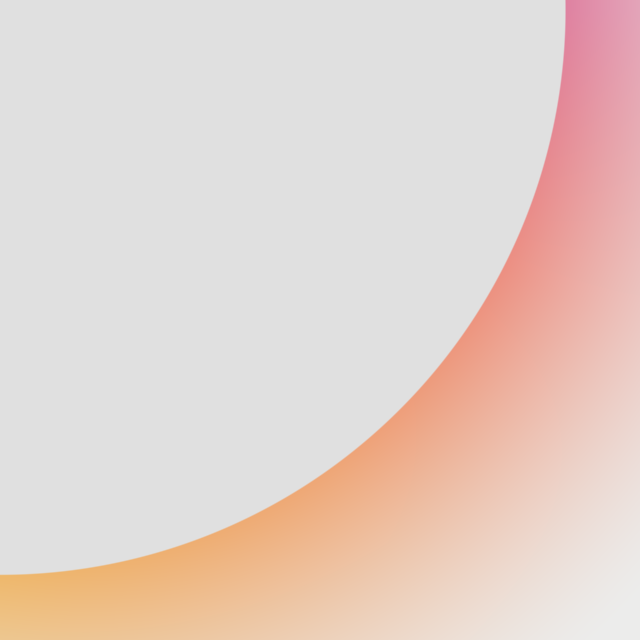
A Shadertoy shader for this background:

```glsl
// A large flat grey disc near the upper left corner, over a warm halo.
// The halo runs from amber through coral to pink with the angle around the
// disc, and fades to near white with the distance from its rim.

#define DISC_CENTER vec2(0.0005, 0.985)
#define DISC_RADIUS 0.8832
#define GLOW_WIDTH 0.475
#define GLOW_FALLOFF 1.4
#define DISC_GREY vec3(0.878)
#define PAPER vec3(0.926, 0.926, 0.922)
#define AMBER vec3(0.933, 0.720, 0.420)
#define ORANGE vec3(0.935, 0.650, 0.465)
#define CORAL vec3(0.926, 0.560, 0.508)
#define PINK vec3(0.874, 0.508, 0.630)

const float HALF_PI = 1.5707963;

// Halo hue: 0 is straight below the disc, 1 is straight to its right.
vec3 haloHue(float turn) {
    vec3 hue = mix(AMBER, ORANGE, clamp(turn / 0.4, 0.0, 1.0));
    hue = mix(hue, CORAL, clamp((turn - 0.4) / 0.3, 0.0, 1.0));
    return mix(hue, PINK, clamp((turn - 0.7) / 0.3, 0.0, 1.0));
}

void mainImage(out vec4 fragColor, in vec2 fragCoord) {
    vec2 uv = fragCoord / iResolution.y;
    vec2 offset = uv - DISC_CENTER;
    float rimDistance = length(offset) - DISC_RADIUS;

    // Halo: hue by angle, strength by distance from the rim
    float turn = atan(offset.x, -offset.y) / HALF_PI;
    float reach = clamp(1.0 - rimDistance / GLOW_WIDTH, 0.0, 1.0);
    vec3 color = mix(PAPER, haloHue(turn), pow(reach, GLOW_FALLOFF));

    // Disc with a rim softened over about one pixel
    float pixel = 1.0 / iResolution.y;
    float outside = smoothstep(-pixel, pixel, rimDistance);
    color = mix(DISC_GREY, color, outside);

    fragColor = vec4(color, 1.0);
}
```
